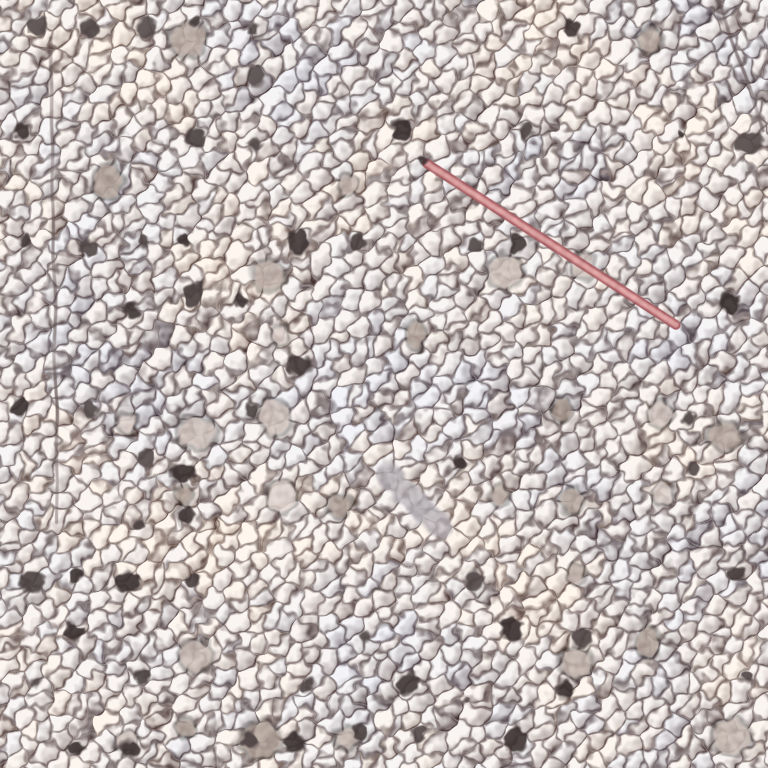
Write a WebGL 1 fragment shader that draws this texture.

```glsl
precision highp float;
uniform vec2 u_resolution;

#define GRAINS 45.0
#define JITTER 0.9
#define GAP 0.36
#define RELIEF 0.32
#define WARP 0.32
#define PIT_CELLS 14.0
#define PIT_CHANCE 0.26
#define PEBBLE_CELLS 10.0
#define PEBBLE_CHANCE 0.2
#define STICK_RADIUS 0.0062

const vec3 SHADOW = vec3(0.39, 0.33, 0.33);
const vec3 CHALK = vec3(0.96, 0.94, 0.93);
const vec3 PIT = vec3(0.21, 0.17, 0.17);
const vec3 FLAKE = vec3(0.71, 0.69, 0.71);
const vec3 STICK_RIM = vec3(0.64, 0.36, 0.38);
const vec3 STICK_CORE = vec3(0.87, 0.64, 0.64);

vec2 hash2(vec2 p) {
  vec3 q = fract(p.xyx * vec3(0.1031, 0.1030, 0.0973));
  q += dot(q, q.yzx + 33.33);
  return fract((q.xx + q.yz) * q.zy);
}

float gradientDot(vec2 cell, vec2 corner, vec2 f) {
  float angle = 6.2832 * hash2(cell + corner + 71.0).x;
  return dot(vec2(cos(angle), sin(angle)), f - corner);
}

// Gradient noise, roughly -0.7 to 0.7
float noise(vec2 p) {
  vec2 i = floor(p), f = fract(p);
  vec2 u = f * f * f * (f * (f * 6.0 - 15.0) + 10.0);
  vec2 e = vec2(0.0, 1.0);
  return mix(mix(gradientDot(i, e.xx, f), gradientDot(i, e.yx, f), u.x),
             mix(gradientDot(i, e.xy, f), gradientDot(i, e.yy, f), u.x), u.y);
}

// Cellular grains: x = depth inside the grain, y = lit side, zw = random pair
vec4 grains(vec2 p, vec2 light) {
  vec2 base = floor(p), nearestCell = base, nearest = vec2(0.0);
  float first = 9.0, second = 9.0;
  for (int y = -1; y <= 1; y++) {
    for (int x = -1; x <= 1; x++) {
      vec2 cell = base + vec2(float(x), float(y));
      vec2 offset = p - cell - 0.5 - JITTER * (hash2(cell + 11.0) - 0.5);
      float d = length(offset);
      if (d < first) {
        second = first;
        first = d;
        nearest = offset;
        nearestCell = cell;
      } else {
        second = min(second, d);
      }
    }
  }
  return vec4(second - first, dot(nearest, light), hash2(nearestCell + 37.0));
}

// Sparse blobs: x = signed distance in cells, y = random shade
vec2 scatter(vec2 p, float cells, float chance, float seed) {
  p *= cells;
  vec2 cell = floor(p);
  vec2 pick = hash2(cell + seed), place = hash2(cell + seed + 53.0);
  vec2 d = fract(p) - mix(vec2(0.32), vec2(0.68), place);
  d.x *= mix(0.8, 1.3, place.y);
  float radius = mix(0.1, 0.23, pick.y);
  return vec2(pick.x < chance ? length(d) - radius : 1.0, place.x);
}

// Distance to a segment, and position along it
vec2 segment(vec2 p, vec2 a, vec2 b) {
  vec2 ab = b - a;
  float t = clamp(dot(p - a, ab) / dot(ab, ab), 0.0, 1.0);
  return vec2(length(p - a - t * ab), t);
}

void main() {
  vec2 uv = gl_FragCoord.xy / u_resolution;
  vec2 wobble = vec2(noise(uv * 62.0), noise(uv * 62.0 + 40.0));
  float broad = noise(uv * 5.0 + 3.0);
  float fine = noise(uv * 105.0);

  // Grains, drawn out along the rising diagonal and lit from the upper left
  vec2 q = mat2(0.707, -0.707, 0.707, 0.707) * uv * GRAINS;
  q = q * vec2(0.86, 1.12) + WARP * 1.5 * wobble;
  vec4 grain = grains(q, vec2(-0.1, 1.0));
  float body = smoothstep(0.0, GAP, grain.x + 0.1 * fine);
  float lit = grain.y * smoothstep(0.0, 0.12, grain.x);
  float tone = 0.56 + 0.36 * body + RELIEF * lit + 0.11 * (grain.z - 0.5);
  tone += 0.13 * fine + 0.06 * broad;
  vec3 color = mix(SHADOW, CHALK, (min(tone, 0.98) - 0.39) / 0.57);
  color += vec3(0.03, 0.005, -0.03) * (grain.w - 0.5 + broad);

  // Flat pebbles and a grey flake
  vec2 bent = uv + 0.007 * wobble;
  vec2 pebble = scatter(bent, PEBBLE_CELLS, PEBBLE_CHANCE, 5.0);
  vec3 stone = mix(vec3(0.62, 0.56, 0.52), vec3(0.87, 0.82, 0.80), pebble.y);
  stone += 0.07 * fine;
  color = mix(color, stone, 0.85 * smoothstep(0.03, -0.03, pebble.x));
  color *= 1.0 - 0.25 * smoothstep(0.05, 0.0, abs(pebble.x - 0.02));
  vec2 flake = segment(bent, vec2(0.505, 0.38), vec2(0.575, 0.315));
  color = mix(color, FLAKE + 0.1 * fine, 0.8 * smoothstep(0.02, 0.012, flake.x));

  // Dark pits, denser towards the lower left
  float pitChance = PIT_CHANCE + 0.14 * (1.0 - uv.x - uv.y) + 0.1 * broad;
  vec2 pit = scatter(bent + 0.004 * fine, PIT_CELLS, pitChance, 91.0);
  color = mix(color, PIT + 0.12 * pit.y, 0.9 * smoothstep(0.03, -0.05, pit.x));

  // Hairline cracks
  vec2 crackPoint = uv + vec2(0.004 * noise(uv * 14.0), 0.0);
  float crack = min(segment(crackPoint, vec2(0.066, 0.95), vec2(0.075, 0.32)).x,
                    segment(crackPoint, vec2(0.935, 1.0), vec2(0.995, 0.83)).x);
  float crackFade = 0.55 + 0.5 * noise(uv * 22.0);
  color = mix(color, SHADOW, crackFade * smoothstep(0.0035, 0.0008, crack));

  // Pink stick with a pale ridge and a dark tip
  vec2 stick = segment(uv, vec2(0.556, 0.787), vec2(0.88, 0.577));
  float across = stick.x / STICK_RADIUS;
  vec3 wood = mix(STICK_CORE, STICK_RIM, smoothstep(0.15, 0.95, across));
  wood += 0.08 * fine;
  color = mix(color, wood, smoothstep(1.2, 0.8, across));
  float tip = length(bent - vec2(0.551, 0.792));
  color = mix(color, PIT, 0.8 * smoothstep(0.009, 0.004, tip));

  gl_FragColor = vec4(clamp(color, 0.0, 1.0), 1.0);
}
```
